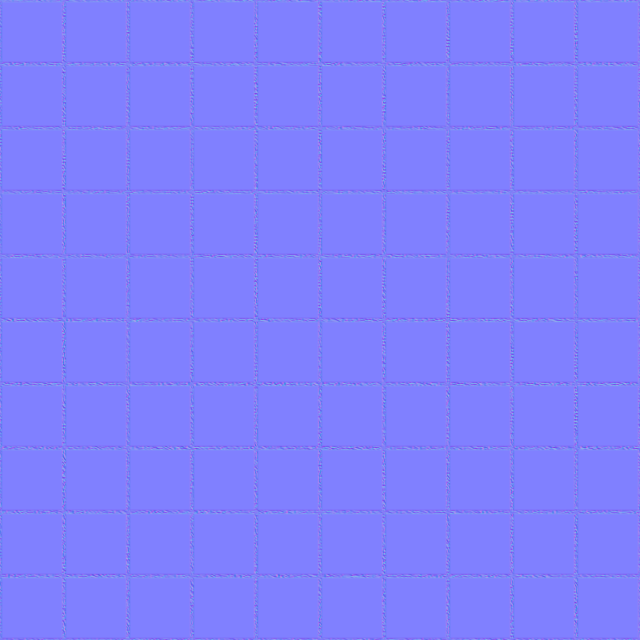
Reproduce this texture map procedurally as a WebGL 2 fragment shader.

```glsl
#version 300 es
precision highp float;
// Tangent-space normal map of flat square tiles parted by thin, rough grout grooves.

#define TILES 10.0          // tiles across and down
#define GROOVE_HALF 0.0036  // half the groove width, in canvas units
#define BEVEL 0.0013        // width of the sloped tile rim
#define BEVEL_SLOPE 0.28    // steepness of the rim
#define GRAIN_SLOPE 0.72    // roughness of the grout
#define GRAIN_ROW vec2(320.0, 600.0)  // grain cells in horizontal grooves
#define GRAIN_COL vec2(600.0, 420.0)  // grain cells in vertical grooves
#define WEAR_CELLS 60.0     // patches of stronger and weaker grain
#define MICRO_LENGTH 0.93   // normal length left after averaging the finest grit
#define SAMPLES 4           // supersampling per axis

uniform vec2 u_resolution;
out vec4 fragColor;

float hash(vec2 p) {
    return fract(sin(dot(p, vec2(127.1, 311.7))) * 43758.5453);
}

// Value noise that wraps after a whole number of cells
float wrapNoise(vec2 p, vec2 period) {
    vec2 cell = floor(p);
    vec2 f = fract(p);
    f = f * f * (3.0 - 2.0 * f);
    vec2 a = mod(cell, period);
    vec2 b = mod(cell + 1.0, period);
    return mix(mix(hash(a), hash(vec2(b.x, a.y)), f.x),
               mix(hash(vec2(a.x, b.y)), hash(b), f.x), f.y);
}

// Slope of the grout grain by central differences
vec2 grainSlope(vec2 uv, vec2 period) {
    vec2 p = uv * period;
    vec2 dx = vec2(0.35, 0.0);
    vec2 dy = dx.yx;
    return vec2(wrapNoise(p - dx, period) - wrapNoise(p + dx, period),
                wrapNoise(p - dy, period) - wrapNoise(p + dy, period));
}

// Surface normal at one point of the canvas
vec3 surfaceNormal(vec2 uv) {
    vec2 local = (fract(uv * TILES) - 0.5) / TILES;
    vec2 beyond = max(abs(local) - (0.5 / TILES - GROOVE_HALF), 0.0);
    float dist = length(beyond);
    if (dist <= 0.0) return vec3(0.0, 0.0, 1.0);

    // Rim falling away from the tile into the groove
    vec2 outward = sign(local) * beyond / dist;
    float rim = 1.0 - smoothstep(0.7 * BEVEL, 1.2 * BEVEL, dist);
    vec2 slope = outward * rim * BEVEL_SLOPE;

    // Grain, with its strength varied by groove and by patch
    bool isColumn = beyond.x > beyond.y;
    vec2 line = mod(floor(uv * TILES + 0.5), TILES);
    float lineGain = mix(0.8, 1.2, hash(isColumn ? vec2(line.x, 37.0) : vec2(53.0, line.y)));
    float wear = mix(0.6, 1.4, wrapNoise(uv * WEAR_CELLS, vec2(WEAR_CELLS)));
    float crossing = min(beyond.x, beyond.y) > 0.0 ? 0.5 : 1.0;
    vec2 grain = grainSlope(uv, isColumn ? GRAIN_COL : GRAIN_ROW);
    slope += grain * GRAIN_SLOPE * lineGain * wear * crossing * mix(1.0, 0.3, rim);

    return normalize(vec3(slope, 1.0)) * MICRO_LENGTH;
}

void main() {
    // Average several normals per pixel to smooth the edges
    vec3 normal = vec3(0.0);
    for (int y = 0; y < SAMPLES; y++) {
        for (int x = 0; x < SAMPLES; x++) {
            vec2 offset = (vec2(x, y) + 0.5) / float(SAMPLES) - 0.5;
            normal += surfaceNormal((gl_FragCoord.xy + offset) / u_resolution);
        }
    }
    normal /= float(SAMPLES * SAMPLES);
    fragColor = vec4(normal * 0.5 + 0.5, 1.0);
}
```
